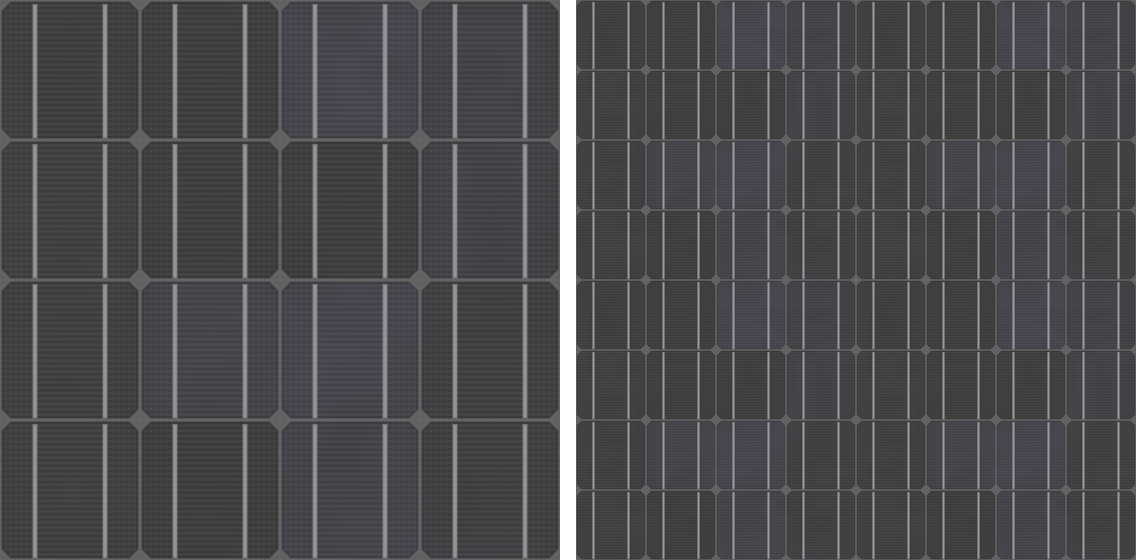
Left: one tile. Right: repeated 2 by 2.
This pattern is drawn by a WebGL 2 fragment shader. Its source:

```glsl
#version 300 es
precision highp float;

uniform vec2 u_resolution;
out vec4 fragColor;

// Lengths are fractions of one cell
const float CELLS = 4.0;
const float GAP_HALF = 0.0125;
const float CHAMFER = 0.088;
const float DIAMOND_MARK = 0.045;
const float BUSBAR_POS = 0.25;
const float BUSBAR_HALF = 0.0155;
const float BUSBAR_BOTTOM = 0.014;
const float BUSBAR_TOP = 0.969;
const float RIM_WIDTH = 0.026;
const float FINGERS = 26.0;
const float FINGER_CONTRAST = 0.022;
const float WEAVE_CONTRAST = 0.009;
const float SOFTNESS = 0.009;
const float NOISE_CELLS = 16.0;
const float WEAR = 0.007;
const float BORDER_BLEND = 0.35;

const vec3 SILICON_GREY = vec3(0.248, 0.248, 0.249);
const vec3 SILICON_BLUE = vec3(0.276, 0.277, 0.309);
const vec3 BACKSHEET = vec3(0.390, 0.396, 0.392);
const vec3 BUSBAR = vec3(0.580, 0.580, 0.588);
const float RIM_SHADE = 0.87;
const float MARK_SHADE = 0.93;

// Blue tint of each cell, one line per row from the bottom up
const mat4 CELL_TINT = mat4(
    0.25, 0.00, 0.70, 0.20,
    0.22, 0.72, 0.85, 0.22,
    0.22, 0.00, 0.02, 0.50,
    0.00, 0.00, 1.00, 0.60);

const float TAU = 6.2831853;

float hash(vec2 p) {
    return fract(sin(dot(p, vec2(127.1, 311.7))) * 43758.5453);
}

// Value noise that wraps after the given whole period
float wrappedNoise(vec2 p, float period) {
    vec2 i = floor(p);
    vec2 f = fract(p);
    f = f * f * (3.0 - 2.0 * f);
    vec2 lo = mod(i, period);
    vec2 hi = mod(i + 1.0, period);
    return mix(mix(hash(lo), hash(vec2(hi.x, lo.y)), f.x),
               mix(hash(vec2(lo.x, hi.y)), hash(hi), f.x), f.y);
}

// Cell tint, meeting the opposite cell halfway at the outer border
float wrappedTint(vec2 grid) {
    ivec2 cell = ivec2(mod(floor(grid), CELLS));
    ivec2 opposite = int(CELLS) - 1 - cell;
    vec2 toBorder = min(grid, CELLS - grid);
    vec2 blend = 0.5 - 0.5 * smoothstep(0.0, BORDER_BLEND, toBorder);
    float near = mix(CELL_TINT[cell.y][cell.x],
                     CELL_TINT[cell.y][opposite.x], blend.x);
    float far = mix(CELL_TINT[opposite.y][cell.x],
                    CELL_TINT[opposite.y][opposite.x], blend.x);
    return mix(near, far, blend.y);
}

// Coverage of the inside (negative side) of a distance
float inside(float dist, float soft) {
    return 1.0 - smoothstep(-soft, soft, dist);
}

void main() {
    vec2 uv = gl_FragCoord.xy / u_resolution;
    vec2 grid = uv * CELLS;
    vec2 p = fract(grid);
    vec2 toEdge = 0.5 - abs(p - 0.5);
    float pixel = CELLS / min(u_resolution.x, u_resolution.y);
    float soft = max(SOFTNESS, 0.75 * pixel);

    // Square wafer with chamfered corners
    float edge = min(toEdge.x, toEdge.y) - GAP_HALF;
    float corner = (toEdge.x + toEdge.y - CHAMFER) * 0.7071;
    float depth = min(edge, corner);
    float wafer = inside(-depth, soft);

    // Silicon tint, uneven within each cell
    float noise = wrappedNoise(uv * NOISE_CELLS, NOISE_CELLS) - 0.5;
    float tint = clamp(wrappedTint(grid) * (1.0 + 0.35 * noise), 0.0, 1.0);
    vec3 silicon = mix(SILICON_GREY, SILICON_BLUE, tint) + WEAR * noise;

    // Fine contact fingers, with a faint weave outside the busbars
    float detail = 1.0 - smoothstep(0.3, 0.6, FINGERS * pixel);
    float sideStrip = inside(toEdge.x - BUSBAR_POS, soft);
    float finger = cos(TAU * FINGERS * p.y);
    float weave = cos(TAU * FINGERS * p.x);
    silicon += detail * (FINGER_CONTRAST * finger * mix(1.0, 0.75, sideStrip)
                       + WEAVE_CONTRAST * weave * sideStrip);

    // Dark rim around the wafer, faint mark inside the corner diamond
    silicon *= mix(RIM_SHADE, 1.0, smoothstep(0.0, RIM_WIDTH, depth));
    float mark = inside(abs(toEdge.x + toEdge.y - DIAMOND_MARK) - 0.008, soft);
    mark *= smoothstep(0.0, GAP_HALF, min(toEdge.x, toEdge.y));
    vec3 backsheet = BACKSHEET * mix(1.0, MARK_SHADE, mark);
    vec3 color = mix(backsheet, silicon, wafer);

    // Two vertical busbars, stopping short of the upper edge
    float across = abs(toEdge.x - BUSBAR_POS) - BUSBAR_HALF;
    float along = max(BUSBAR_BOTTOM - p.y, p.y - BUSBAR_TOP);
    color = mix(color, BUSBAR, inside(max(across, along), soft));

    fragColor = vec4(color, 1.0);
}
```
